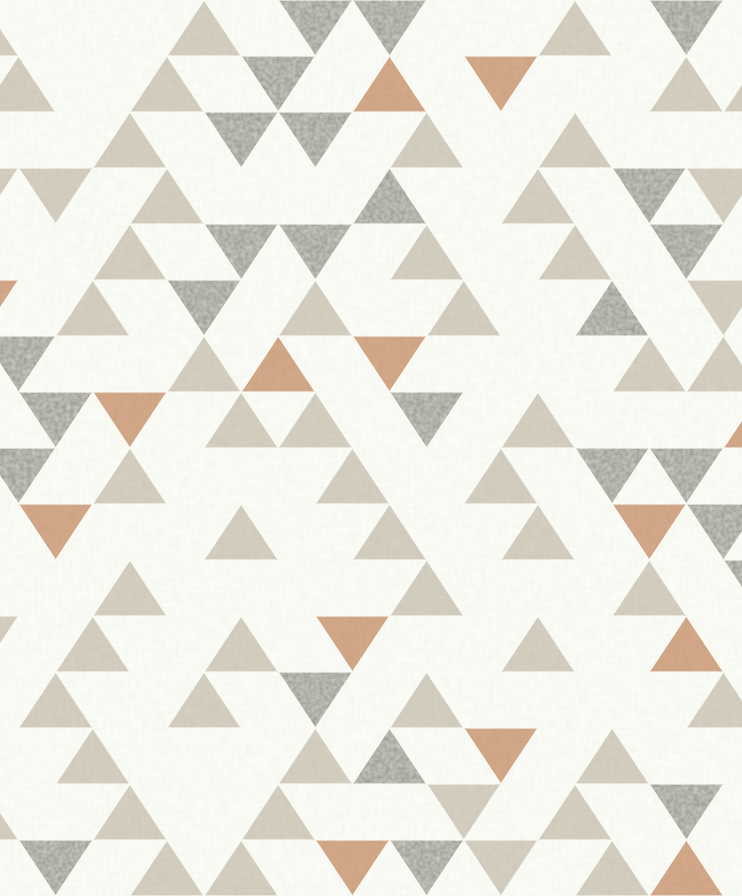
Write a WebGL 2 fragment shader that draws this pattern.

```glsl
#version 300 es
precision highp float;
// Scattered triangles in beige, grey and copper on an off-white woven ground.
// A triangular tiling is filled by hashes so that no two filled tiles share an
// edge; gradient noise adds the linen threads and the grain of the grey tiles.

uniform vec2 u_resolution;
out vec4 fragColor;

// Integer hash of a cell and a salt, from 0 to 1
float hash(vec2 cell, int salt) {
  uvec3 v = uvec3(ivec3(ivec2(cell), salt)) * 1664525u + 1013904223u;
  v.x += v.y * v.z;
  v.y += v.z * v.x;
  v.z += v.x * v.y;
  v ^= v >> 16u;
  v.x += v.y * v.z;
  v.y += v.z * v.x;
  return float((v.x ^ v.y) >> 8u) / 16777216.0;
}

float cornerSlope(vec2 corner, vec2 offset) {
  float angle = 6.2832 * hash(corner, 7);
  return dot(vec2(cos(angle), sin(angle)), offset);
}

// Gradient noise, about -0.7 to 0.7
float noise(vec2 p) {
  vec2 i = floor(p), f = p - i;
  vec2 w = f * f * f * (f * (f * 6.0 - 15.0) + 10.0);
  vec2 e = vec2(1.0, 0.0);
  float low = mix(cornerSlope(i, f), cornerSlope(i + e, f - e), w.x);
  float high = mix(cornerSlope(i + e.yx, f - e.yx), cornerSlope(i + 1.0, f - 1.0), w.x);
  return mix(low, high, w.y);
}

// One upright tile is filled in every block of three along a row
bool uprightFilled(float column, float row) {
  float shifted = column + floor(3.0 * hash(vec2(row, 0.0), 1));
  float block = floor((shifted + 0.5) / 3.0);
  return shifted - 3.0 * block == floor(3.0 * hash(vec2(block, row), 2));
}

// A hanging tile may be filled only if its three upright neighbours are empty
bool hangingFilled(float column, float row) {
  float above = column - 1.0 + mod(row, 2.0);
  return hash(vec2(column, row), 3) < 0.73
    && !uprightFilled(column - 1.0, row)
    && !uprightFilled(column, row)
    && !uprightFilled(above, row + 1.0);
}

void main() {
  vec2 p = gl_FragCoord.xy / u_resolution.y;

  // Sixteen rows of tiles, every other one shifted by half a tile
  float row = floor(p.y * 16.0);
  float height = fract(p.y * 16.0);
  float across = p.x * 16.0 / 1.325 + 0.25 - 0.5 * mod(row, 2.0);

  // Signed distance to the slanted sides, negative in upright tiles
  float side = 1.104 * (abs(fract(across) - 0.5) - 0.5 * (1.0 - height));
  bool upright = side < 0.0;
  float column = floor(upright ? across : across + 0.5);
  float inside = upright ? min(-side, height) : min(side, 1.0 - height);
  bool filled = upright ? uprightFilled(column, row) : hangingFilled(column, row);
  float coverage = filled ? smoothstep(0.0, 18.0 / u_resolution.y, inside) : 0.0;

  // Upright tiles are mostly beige, hanging ones mostly grey
  vec3 beige = vec3(0.82, 0.80, 0.74);
  vec3 copper = vec3(0.82, 0.65, 0.53);
  vec3 grey = vec3(0.70, 0.70, 0.67);
  grey += 0.11 * noise(p * 230.0) + 0.05 * noise(p * 110.0 + 40.0);
  float pick = hash(vec2(column, row), upright ? 4 : 5);
  vec2 limits = upright ? vec2(0.82, 0.94) : vec2(0.24, 0.41);
  vec3 tile = pick < limits.x ? beige : pick < limits.y ? copper : grey;

  // Fine crossing threads over everything
  float weave = noise(p * vec2(70.0, 260.0)) + noise(p * vec2(260.0, 70.0) + 90.0);
  vec3 ground = vec3(0.98, 0.98, 0.96);
  vec3 color = mix(ground, tile, coverage) + 0.014 * weave;

  fragColor = vec4(color, 1.0);
}
```
